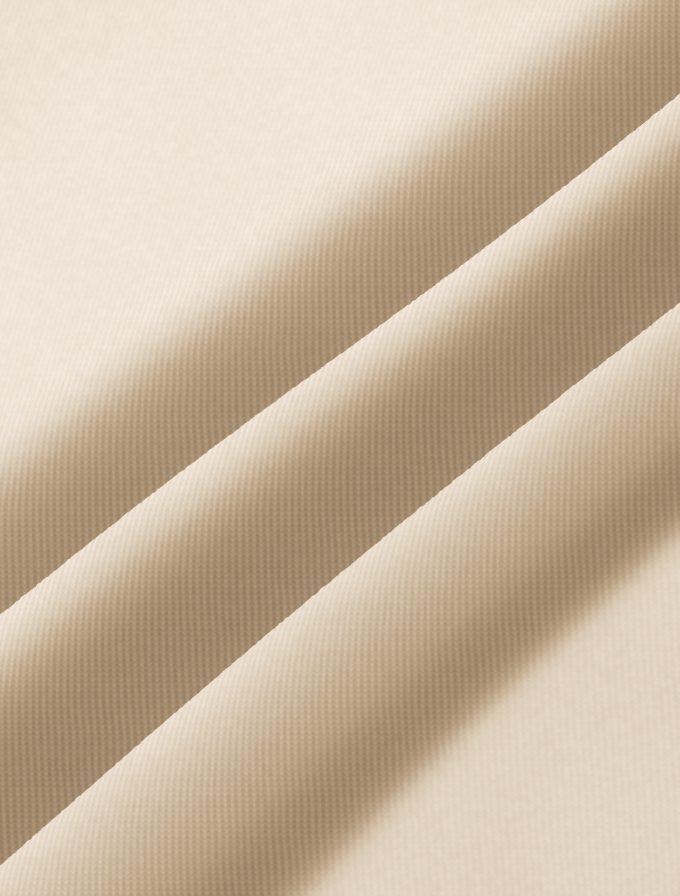
A Shadertoy shader for this texture:

```glsl
const vec3 SHADE = vec3(0.56, 0.46, 0.355);
const vec3 TAN = vec3(0.74, 0.645, 0.525);
const vec3 CREAM = vec3(0.945, 0.905, 0.855);
const float RIB_PITCH = 0.0078;
const float STITCH_PITCH = 0.0058;
const float RIB_DEPTH = 0.085;
const float FUZZ = 0.06;
const float EDGE_SOFT = 0.0012;
const float LEAN = 0.55;        // slant of the ribs over a crest
const float LEAN_REACH = 0.06;  // depth over which the slant fades

// Light from the crest of each fold down to its valley
const float TOP_LIGHT[8] = float[8](0.98, 0.90, 0.72, 0.53, 0.40, 0.32, 0.28, 0.27);
const float MID_LIGHT[8] = float[8](0.97, 0.82, 0.55, 0.32, 0.22, 0.19, 0.19, 0.22);
const float LOW_LIGHT[8] = float[8](0.93, 0.75, 0.59, 0.44, 0.23, 0.28, 0.77, 0.85);

float hash(vec2 p) {
    vec3 q = fract(p.xyx * 0.1031);
    q += dot(q, q.yzx + 33.33);
    return fract((q.x + q.y) * q.z);
}

float noise(vec2 p) {
    vec2 i = floor(p), f = fract(p);
    f = f * f * (3.0 - 2.0 * f);
    return mix(mix(hash(i), hash(i + vec2(1, 0)), f.x),
               mix(hash(i + vec2(0, 1)), hash(i + vec2(1, 1)), f.x), f.y);
}

// Catmull-Rom curve through the light values
float profile(float light[8], float t) {
    float s = clamp(t, 0.0, 1.0) * 7.0;
    int i = min(int(s), 6);
    float f = s - float(i);
    float a = light[max(i - 1, 0)], b = light[i];
    float c = light[i + 1], d = light[min(i + 2, 7)];
    return b + 0.5 * f * (c - a + f * (2.0 * a - 5.0 * b + 4.0 * c - d
             + f * (3.0 * (b - c) + d - a)));
}

// Crest heights across the cloth
float softCrest(float x) { return 0.525 + 0.76 * x; }
float upperCrest(float x) { return 0.314 + 0.766 * x + 0.005 * sin(x * 8.3); }
float lowerCrest(float x) { return 0.034 + 0.828 * x + 0.012 * sin(x * 4.14); }
float shadowLine(float x) { return 0.946 * (x - 0.2995) + 0.012 * sin((x - 0.3) * 6.8); }

// Knit relief: ribs leaning over the crest, crossed by slanted stitches
float knit(vec2 p, float depth) {
    float d = max(depth, 0.0);
    float bend = LEAN * LEAN_REACH * (1.0 - exp(-d / LEAN_REACH)) - 0.06 * d
               + 0.4 * min(depth, 0.0);
    float wobble = 0.0016 * (noise(p * 28.0) - 0.5);
    float u = (p.x + bend + wobble) / RIB_PITCH;
    float v = p.y / STITCH_PITCH + abs(fract(u) - 0.5) * 1.2;
    float px = 1.0 / iResolution.y;
    float ribFade = 1.0 - smoothstep(0.3, 0.65, px / RIB_PITCH);
    float stitchFade = 1.0 - smoothstep(0.25, 0.55, px / STITCH_PITCH);
    float rib = cos(6.2832 * u);
    float stitch = cos(6.2832 * v);
    return rib * ribFade * (0.8 + 0.4 * noise(vec2(floor(u), v)))
         + 0.4 * stitch * stitchFade;
}

float sheet(vec2 p, float depth, float light, float relief) {
    float strength = mix(1.0, 0.4, smoothstep(0.3, 0.95, light)) * relief;
    return light + RIB_DEPTH * strength * knit(p, depth);
}

vec3 clothColour(float light) {
    vec3 c = mix(SHADE, TAN, clamp(light * 2.0, 0.0, 1.0));
    return mix(c, CREAM, clamp(light * 2.0 - 1.0, 0.0, 1.05));
}

void mainImage(out vec4 fragColor, in vec2 fragCoord) {
    vec2 p = fragCoord / iResolution.y;
    float soft = max(EDGE_SOFT, 0.7 / iResolution.y);
    float fray = 0.0016 * (noise(p * 330.0) - 0.5);

    float crest0 = softCrest(p.x);
    float crest1 = upperCrest(p.x);
    float crest2 = lowerCrest(p.x);
    float d0 = crest0 - p.y;
    float d1 = crest1 - p.y;
    float d2 = crest2 - p.y;

    // Upper sheet, turning softly into the first valley
    float light0 = profile(TOP_LIGHT, d0 / (crest0 - crest1));
    light0 -= 0.05 * smoothstep(0.25, 0.6, -d0);
    float relief0 = mix(0.3, 1.0, smoothstep(-0.08, 0.06, d0));
    float light = sheet(p, d0, light0, relief0);

    // Middle fold
    float light1 = profile(MID_LIGHT, d1 / (crest1 - crest2));
    light = mix(light, sheet(p, d1, light1, 1.0),
                smoothstep(-soft, soft, d1 + fray));

    // Lower fold, its cast shadow and the flat cloth beyond
    float t2 = d2 / (1.4 * (crest2 - shadowLine(p.x)));
    float light2 = profile(LOW_LIGHT, t2);
    float relief2 = mix(0.9, 0.45, smoothstep(0.65, 0.9, t2));
    light = mix(light, sheet(p, d2, light2, relief2),
                smoothstep(-soft, soft, d2 + fray));

    // Brushed fibres and broad unevenness
    float fuzz = 0.6 * noise(p * 260.0) + 0.4 * noise(p * vec2(90.0, 130.0)) - 0.5;
    light += FUZZ * fuzz + 0.03 * (noise(p * 9.0) - 0.5);

    fragColor = vec4(clothColour(light), 1.0);
}
```
